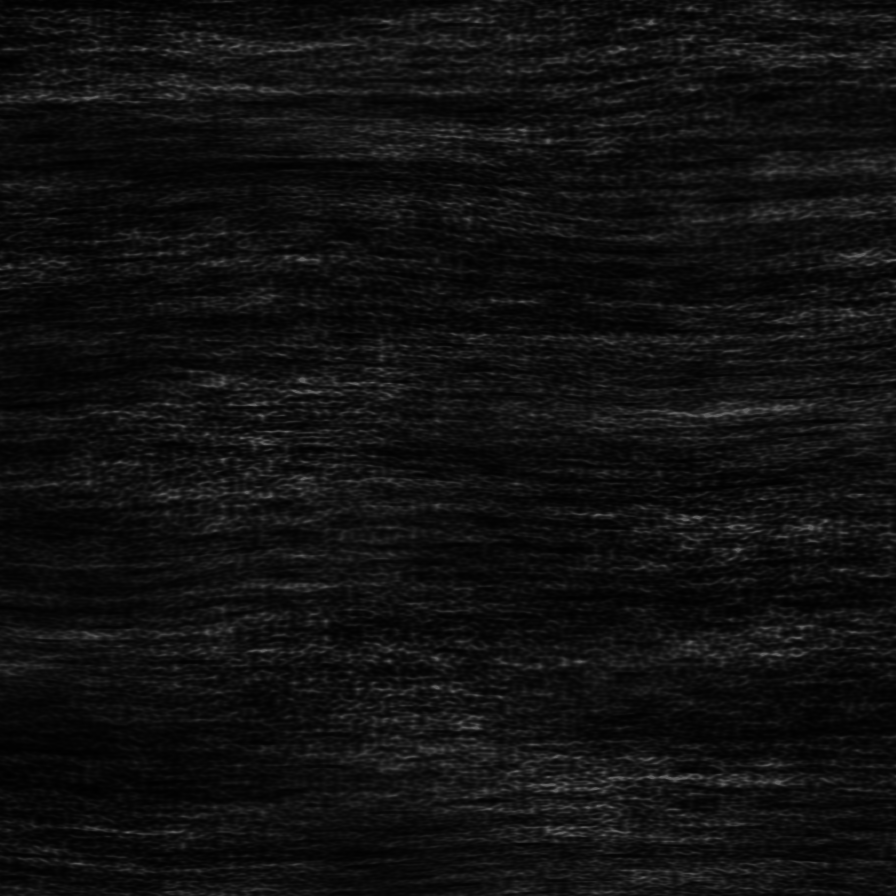
This texture is drawn by a WebGL 2 fragment shader. Its source:

```glsl
#version 300 es
precision highp float;
// Black stained wood with a fine horizontal grain.
// Layers of stretched gradient noise (bands, streaks, fibres, grit) are summed
// over gently bent coordinates, then an exponential turns the sum into a grey.

#define MEDIAN_GREY 0.057
#define BEND 0.022
#define PATCH_DEPTH 0.70
#define BAND_DEPTH 0.85
#define STREAK_DEPTH 0.95
#define LINE_DEPTH 0.90
#define FIBRE_DEPTH 1.25
#define GRIT_DEPTH 1.30
#define PORE_DEPTH 0.75
#define MAX_GREY 0.36

uniform vec2 u_resolution;
out vec4 fragColor;

// Integer hash of a lattice cell, giving a unit gradient.
vec2 cellGradient(vec2 cell, uint seed) {
  uvec2 q = uvec2(ivec2(cell));
  uint h = q.x * 1597u ^ q.y * 51749u ^ seed * 7919u;
  h = (h ^ (h >> 16)) * 73244475u;
  h = (h ^ (h >> 15)) * 73244475u;
  h ^= h >> 16;
  float angle = float(h & 65535u) / 65536.0 * 6.28319;
  return vec2(cos(angle), sin(angle));
}

float gradientNoise(vec2 p, uint seed) {
  vec2 cell = floor(p);
  vec2 f = p - cell;
  vec2 s = f * f * f * (f * (f * 6.0 - 15.0) + 10.0);
  vec2 e = vec2(1.0, 0.0);
  float a = dot(cellGradient(cell, seed), f);
  float b = dot(cellGradient(cell + e.xy, seed), f - e.xy);
  float c = dot(cellGradient(cell + e.yx, seed), f - e.yx);
  float d = dot(cellGradient(cell + e.xx, seed), f - e.xx);
  return mix(mix(a, b, s.x), mix(c, d, s.x), s.y);
}

// One noise layer that fades out where its cells shrink below a pixel.
float layer(vec2 p, vec2 frequency, uint seed) {
  float cellsPerPixel = frequency.y / min(u_resolution.x, u_resolution.y);
  float fade = 1.0 - smoothstep(0.6, 1.2, cellsPerPixel);
  return fade * gradientNoise(p * frequency + 0.37, seed);
}

// Bends the straight grain into slow waves and small ripples.
vec2 bendGrain(vec2 p) {
  float wave = gradientNoise(p * vec2(1.7, 2.6) + 0.21, 1u);
  float ripple = gradientNoise(p * vec2(5.0, 9.0) + 0.63, 2u);
  return p + vec2(0.0, BEND * (2.0 * wave + 0.35 * ripple));
}

float grainTone(vec2 p) {
  vec2 g = bendGrain(p);

  // Wide areas of light and dark.
  float tone = PATCH_DEPTH * layer(p, vec2(2.2, 4.3), 3u);
  tone += BAND_DEPTH * layer(g, vec2(1.6, 15.0), 4u);

  // Long streaks and thin growth lines.
  tone += STREAK_DEPTH * layer(g, vec2(2.7, 43.0), 5u);
  tone += LINE_DEPTH * layer(g, vec2(4.5, 97.0), 6u);

  // Short fibres and grit, stronger in some areas than in others.
  float relief = 1.0 + 0.7 * gradientNoise(p * vec2(2.5, 6.0) + 0.48, 7u);
  float fibres = FIBRE_DEPTH * layer(g, vec2(21.0, 171.0), 8u);
  float grit = GRIT_DEPTH * layer(g, vec2(113.0, 263.0), 9u);
  tone += relief * (fibres + grit);

  // Dark slender pores.
  float pore = layer(g, vec2(13.0, 123.0), 10u);
  tone -= PORE_DEPTH * smoothstep(0.2, 0.5, pore);
  return tone;
}

void main() {
  vec2 p = gl_FragCoord.xy / min(u_resolution.x, u_resolution.y);
  float grey = MEDIAN_GREY * exp(1.12 * grainTone(p));
  fragColor = vec4(vec3(min(grey, MAX_GREY)), 1.0);
}
```
